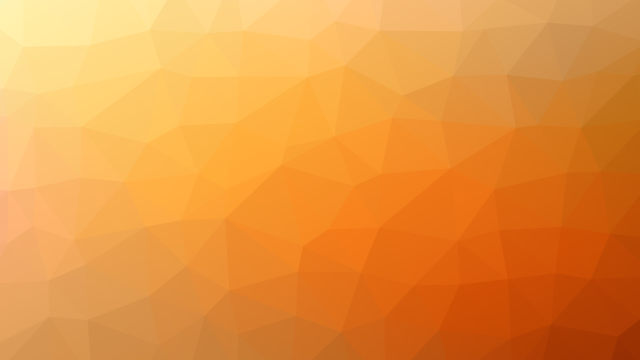
This background is drawn by a Shadertoy shader. Its source:

```glsl
// Low-poly backdrop: a jittered grid of points, split into triangles.
// Each facet takes its tint from a diagonal cream-to-rust gradient, which
// is hazed to tan in the two remaining corners.

const vec2  CELL         = vec2(0.1412, 0.1389);  // grid pitch, canvas height = 1
const vec2  GRID_ORIGIN  = vec2(0.1134, 0.081);
const vec2  JITTER       = vec2(0.38, 0.33);      // point offset, in cells
const float FLATNESS     = 0.66;                  // 0 = smooth gradient, 1 = flat facets
const float FACET_SHADE  = 0.014;                 // random brightness per facet
const float HAZE_BLUE    = 0.17;
const float HAZE_GREEN   = 0.40;
const float HAZE_RED_LOW  = 0.13;
const float HAZE_RED_HIGH = 0.18;

const int STOPS = 6;
const vec3 RAMP[STOPS] = vec3[STOPS](
    vec3(1.00, 0.96, 0.72), vec3(1.00, 0.83, 0.47), vec3(1.00, 0.68, 0.23),
    vec3(0.95, 0.48, 0.10), vec3(0.82, 0.31, 0.02), vec3(0.58, 0.18, 0.01));

// Integer hash of a grid id, giving two values in -1..1
vec2 hash2(ivec2 id) {
    uvec2 v = uvec2(id + 64) * 1664525u + 1013904223u;
    v.x += v.y * 1664525u;
    v.y += v.x * 1664525u;
    v ^= v >> 16u;
    v.x += v.y * 1664525u;
    v.y += v.x * 1664525u;
    v ^= v >> 16u;
    return vec2(v & 65535u) / 32767.5 - 1.0;
}

vec2 gridPoint(ivec2 id) {
    return GRID_ORIGIN + CELL * (vec2(id) + JITTER * hash2(id));
}

float cross2(vec2 a, vec2 b) { return a.x * b.y - a.y * b.x; }

// Signed distance to the line a-b, positive on its right side
float edgeDistance(vec2 p, vec2 a, vec2 b) {
    return cross2(p - a, normalize(b - a));
}

// Background gradient; p has height 1 and width aspect
vec3 gradientColor(vec2 p, float aspect) {
    vec2 q = vec2(p.x / aspect, 1.0 - p.y);
    float along = clamp(0.5 * (q.x + q.y), 0.0, 1.0);
    float across = q.x - q.y;

    vec3 color = RAMP[0];
    for (int i = 1; i < STOPS; i++) {
        color = mix(color, RAMP[i], clamp(along * float(STOPS - 1) - float(i - 1), 0.0, 1.0));
    }

    // Haze in the lower left and upper right corners
    float low = smoothstep(0.1, 0.8, -across);
    float high = smoothstep(0.1, 0.8, across);
    float dim = smoothstep(0.25, 0.55, along);
    color.r -= dim * (HAZE_RED_LOW * low + HAZE_RED_HIGH * high);
    color.g += HAZE_GREEN * low * (along - 0.45);
    color.b += HAZE_BLUE * (low + high * (1.0 - smoothstep(0.48, 0.68, along)));
    return color;
}

// Facet colour in rgb, premultiplied by its smooth coverage in a
vec4 facet(vec2 p, vec2 a, vec2 b, vec2 c, float shade, float aspect, float pixel) {
    float d = max(edgeDistance(p, a, b), max(edgeDistance(p, b, c), edgeDistance(p, c, a)));
    float coverage = clamp(0.5 - d / pixel, 0.0, 1.0);
    if (coverage <= 0.0) return vec4(0.0);
    vec2 center = (a + b + c) / 3.0;
    vec3 color = gradientColor(mix(p, center, FLATNESS), aspect) * (1.0 + FACET_SHADE * shade);
    return vec4(color, 1.0) * coverage;
}

void mainImage(out vec4 fragColor, in vec2 fragCoord) {
    float pixel = 1.0 / iResolution.y;
    float aspect = iResolution.x * pixel;
    vec2 p = fragCoord * pixel;
    ivec2 base = ivec2(floor((p - GRID_ORIGIN) / CELL));

    vec4 sum = vec4(0.0);
    for (int y = -1; y <= 1; y++)
    for (int x = -1; x <= 1; x++) {
        ivec2 id = base + ivec2(x, y);
        vec2 a = gridPoint(id);
        vec2 b = gridPoint(id + ivec2(1, 0));
        vec2 c = gridPoint(id + ivec2(1, 1));
        vec2 d = gridPoint(id + ivec2(0, 1));

        // Delaunay choice: the diagonal joins the pair with the larger angle sum
        float sinSum = cross2(b - a, d - a) * dot(d - c, b - c)
                     + dot(b - a, d - a) * cross2(d - c, b - c);
        if (sinSum > 0.0) {
            vec2 first = a;
            a = b; b = c; c = d; d = first;
        }
        vec2 shade = hash2(id + 37);
        sum += facet(p, a, b, c, shade.x, aspect, pixel);
        sum += facet(p, a, c, d, shade.y, aspect, pixel);
    }

    vec3 color = sum.a > 0.0 ? sum.rgb / sum.a : gradientColor(p, aspect);
    fragColor = vec4(clamp(color, 0.0, 1.0), 1.0);
}
```
